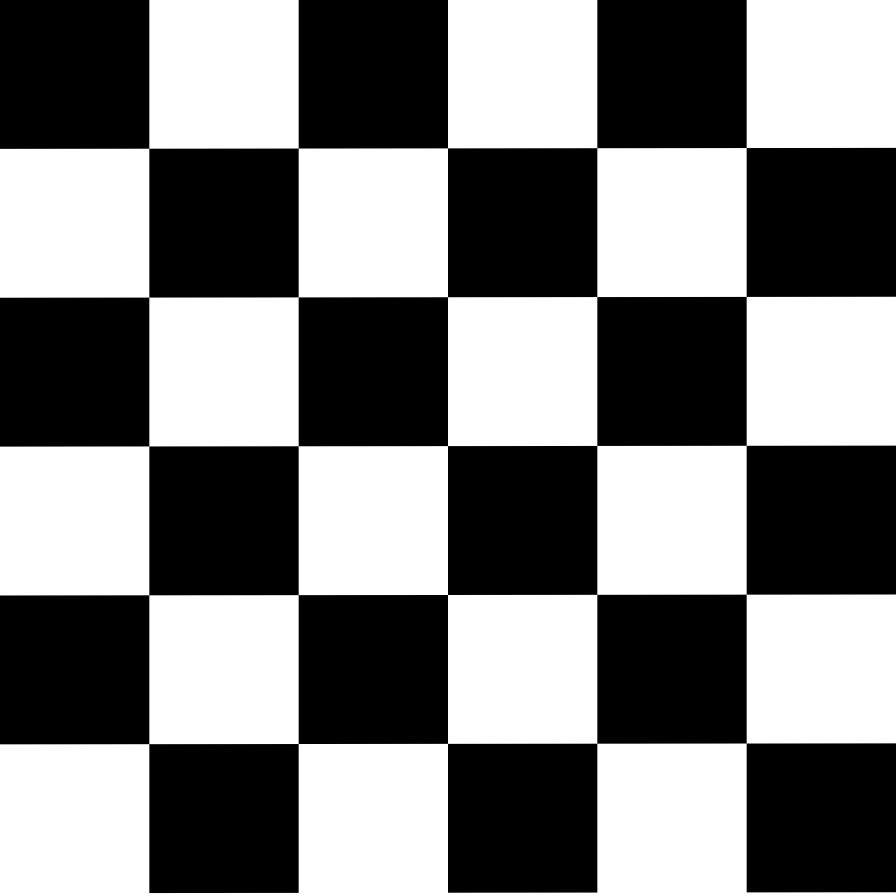
Give the GLSL for this pattern, as a Shadertoy shader.

```glsl
// Black and white checkerboard of six by six cells, counted from the top left.
// Rows are slightly short and tilt up to the right, leaving a thin white foot.
// Two smoothed square waves, one per axis, are multiplied to get the checks.

#define COLUMNS 6.0
#define ROWS 6.0
#define ROW_HEIGHT 0.16615   // fraction of canvas height
#define ROW_TILT 0.0011      // rise across the full width
#define DARK vec3(0.0)
#define LIGHT vec3(1.0)

// Square wave of period 2: +1 on even cells, -1 on odd ones, smoothed over a pixel.
vec2 squareWave(vec2 cell, vec2 pixel) {
    vec2 edgeDistance = abs(mod(cell - 0.5, 2.0) - 1.0) - 0.5;
    return clamp(2.0 * edgeDistance / pixel, -1.0, 1.0);
}

void mainImage(out vec4 fragColor, in vec2 fragCoord) {
    vec2 uv = fragCoord / iResolution.xy;

    // Cell coordinates, with rows counted downward
    float depth = 1.0 - uv.y + ROW_TILT * uv.x;
    vec2 cellScale = vec2(COLUMNS, 1.0 / ROW_HEIGHT);
    vec2 cell = vec2(uv.x, depth) * cellScale;
    vec2 pixel = cellScale / iResolution.xy;

    // Cells of even parity are dark
    vec2 wave = squareWave(cell, pixel);
    float dark = 0.5 + 0.5 * wave.x * wave.y;

    // Light foot below the last row
    float board = clamp(0.5 + (ROWS - cell.y) / pixel.y, 0.0, 1.0);
    dark = cell.y > ROWS - 0.5 ? board * (0.5 - 0.5 * wave.x) : dark;

    fragColor = vec4(mix(LIGHT, DARK, dark), 1.0);
}
```
